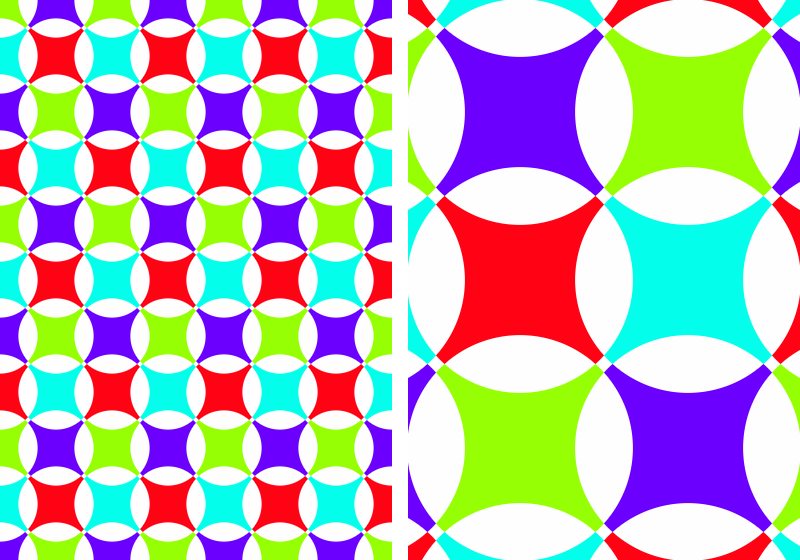
Left, the full canvas; right, a detail of the centre.
Reproduce this pattern procedurally as a Shadertoy shader.

```glsl
// Overlapping discs on a square grid, ten cells to the canvas height.
// Each cell shows its disc minus the four neighbouring discs, which leaves
// white lenses and small white stars; four flat colours shift every two rows.

const float CELLS_DOWN = 10.0;
const float DISC_RADIUS = 0.672; // in cells; above 0.5 so that discs overlap

const vec3 WHITE  = vec3(0.995);
const vec3 CYAN   = vec3(0.01, 1.00, 0.92);
const vec3 RED    = vec3(1.00, 0.01, 0.08);
const vec3 LIME   = vec3(0.59, 1.00, 0.01);
const vec3 VIOLET = vec3(0.42, 0.00, 1.00);

// Signed distance to a disc with its four unit-spaced neighbours cut away
float cutDisc(vec2 p, float radius) {
    vec2 q = abs(p);
    float nearest = min(length(q - vec2(1.0, 0.0)), length(q - vec2(0.0, 1.0)));
    return max(length(q) - radius, radius - nearest);
}

// Even rows alternate violet and lime, odd rows cyan and red
vec3 cellColour(vec2 cell) {
    float swapped = mod(cell.x + floor(cell.y * 0.5), 2.0);
    vec3 evenRow = mix(VIOLET, LIME, swapped);
    vec3 oddRow = mix(CYAN, RED, swapped);
    return mix(evenRow, oddRow, mod(cell.y, 2.0));
}

// Coverage over one pixel either side of the edge
float coverage(float dist, float pixel) {
    return clamp(0.5 - dist / pixel, 0.0, 1.0);
}

void mainImage(out vec4 fragColor, in vec2 fragCoord) {
    // Cell centres lie on whole numbers, starting at the lower left corner
    float pixel = CELLS_DOWN / iResolution.y;
    vec2 grid = fragCoord * pixel;
    vec2 cell = floor(grid + 0.5);

    float dist = cutDisc(grid - cell, DISC_RADIUS);
    vec3 colour = mix(WHITE, cellColour(cell), coverage(dist, pixel));
    fragColor = vec4(colour, 1.0);
}
```
